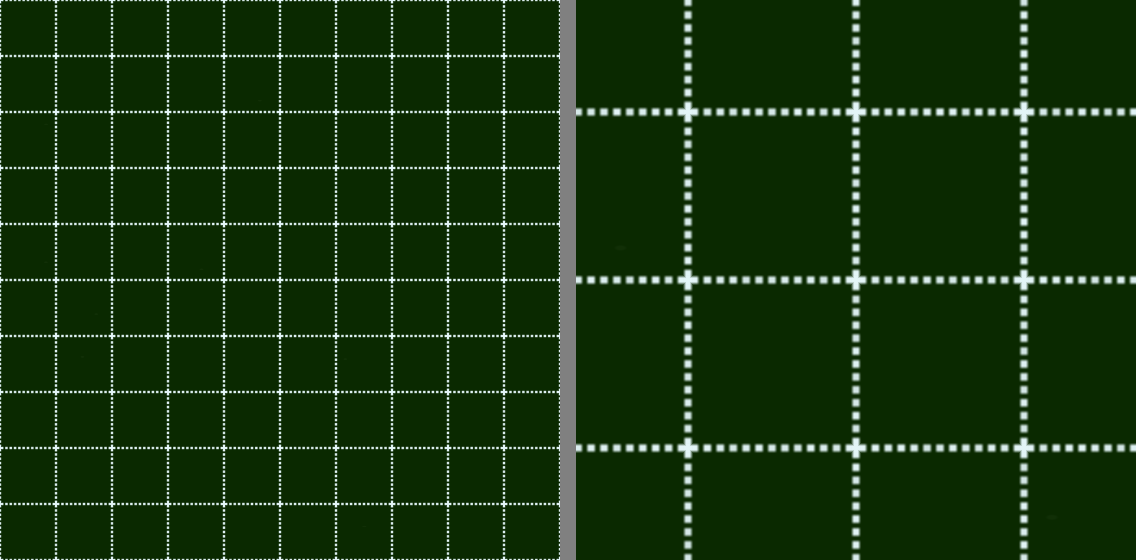
Left: the whole. Right: its middle third, enlarged.
Write a three.js fragment shader that draws this pattern.

```glsl
// Dark green board ruled with a ten by ten grid of pale dashed lines.
// Each line is a row of small soft boxes; dashes meet as solid plus signs
// at the crossings. Hashed per-dash shade and rare faint flecks add wear.
varying vec2 vUv;

const float CELLS = 10.0;         // repeats across and up
const float DASHES = 13.0;        // dashes per cell side
const float HALF_WIDTH = 0.021;   // lengths below are in cells
const float HALF_DASH = 0.0225;
const float SOFTNESS = 0.013;

const vec3 BOARD = vec3(0.04, 0.16, 0.0);
const vec3 CHALK = vec3(0.89, 0.96, 0.97);
const vec3 TEAL = vec3(0.02, 0.40, 0.38);

float hash(vec2 p) {
  return fract(sin(dot(p, vec2(127.1, 311.7))) * 43758.5453);
}

float coverage(float dist) {
  return 1.0 - smoothstep(-SOFTNESS, SOFTNESS, dist);
}

// Dashed line along x, on every whole y; the crossing gap is filled.
float dashedLine(vec2 p, float seed) {
  vec2 toLine = abs(fract(p + 0.5) - 0.5);
  float toDash = abs(fract(p.x * DASHES) - 0.5) / DASHES - HALF_DASH;
  float along = min(toDash, toLine.x - 0.5 / DASHES);
  float ink = coverage(along) * coverage(toLine.y - HALF_WIDTH);

  vec2 id = vec2(floor(p.x * DASHES), floor(p.y + 0.5));
  id = mod(id, vec2(CELLS * DASHES, CELLS));
  float shade = mix(0.92, 1.0, hash(id + seed));
  float crossing = coverage(toLine.x - 0.06);
  return ink * mix(shade, 1.0, crossing);
}

// Soft ellipse with its centre and radii in cell units.
float fleck(vec2 p, vec2 centre, vec2 radii) {
  return 1.0 - smoothstep(0.4, 1.0, length((p - centre) / radii));
}

// Broken teal smear just below the top line of a few cells.
float tealSmear(vec2 local, vec2 id) {
  float chosen = step(0.98, hash(id + 5.3));
  float start = mix(0.15, 0.55, hash(id + 9.1));
  float smear = 0.0;
  for (int i = 0; i < 3; i++) {
    float k = float(i);
    vec2 centre = vec2(start + 0.12 * k, 0.945);
    smear += fleck(local, centre, vec2(0.06, 0.025)) * (1.0 - 0.25 * k);
  }
  return chosen * smear;
}

// Barely lighter dust speck inside some cells.
float dust(vec2 local, vec2 id) {
  float chosen = step(0.88, hash(id + 17.7));
  vec2 centre = mix(vec2(0.15), vec2(0.85), vec2(hash(id + 2.9), hash(id + 6.4)));
  return chosen * fleck(local, centre, vec2(0.045, 0.02));
}

void main() {
  vec2 p = vUv * CELLS;
  vec2 id = mod(floor(p), CELLS);
  vec2 local = fract(p);

  // Board and wear
  vec3 color = BOARD + 0.025 * dust(local, id);
  color = mix(color, TEAL, 0.7 * tealSmear(local, id));

  // Horizontal and vertical dashed rules
  float ink = max(dashedLine(p, 0.0), dashedLine(p.yx, 41.0));
  color = mix(color, CHALK, ink);

  gl_FragColor = vec4(color, 1.0);
}
```
